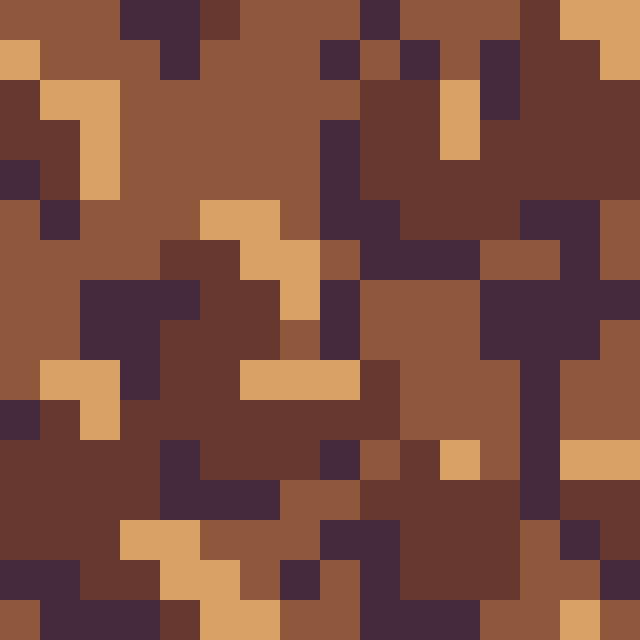
Write a Shadertoy shader that draws this texture.

```glsl
#define GRID 16.0
#define STONE_TILES vec2(4.0, 3.0)
#define STONE_MIN 1.0
#define STONE_MAX 2.25
#define SHEAR 0.3
#define NOISE_TILES 5.0
#define CRACK_WIDTH 0.07
#define RIM_COVER 0.62
#define SOIL vec3(0.56, 0.34, 0.23)
#define SHADOW vec3(0.27, 0.16, 0.24)
#define STONE vec3(0.40, 0.22, 0.19)
#define LIGHT vec3(0.85, 0.63, 0.40)

float hash(vec2 p) {
    return fract(sin(dot(p, vec2(127.1, 311.7))) * 43758.5453);
}

// Tiling value noise over the block grid
float noise(vec2 cell, float seed) {
    vec2 p = (cell + 0.5) / GRID * NOISE_TILES;
    vec2 i = floor(p);
    vec2 f = smoothstep(0.0, 1.0, p - i);
    vec2 a = mod(i, NOISE_TILES) + seed;
    vec2 b = mod(i + 1.0, NOISE_TILES) + seed;
    return mix(mix(hash(a), hash(vec2(b.x, a.y)), f.x),
               mix(hash(vec2(a.x, b.y)), hash(b), f.x), f.y);
}

// True when a block belongs to one of the jittered, slanted stones
bool inStone(vec2 cell) {
    vec2 spacing = GRID / STONE_TILES;
    for (float y = 0.0; y < STONE_TILES.y; y++) {
        for (float x = 0.0; x < STONE_TILES.x; x++) {
            vec2 id = vec2(x, y);
            vec2 jitter = vec2(hash(id + 3.7), hash(id + 17.3));
            vec2 center = (id + 0.1 + 0.8 * jitter) * spacing;
            center.y += mod(x, 2.0) * 0.5 * spacing.y;
            vec2 d = mod(cell + 0.5 - center + 0.5 * GRID, GRID) - 0.5 * GRID;
            d.y += SHEAR * d.x;
            float radius = mix(STONE_MIN, STONE_MAX, hash(id + 41.9));
            if (length(d) < radius) return true;
        }
    }
    return false;
}

// Stones lit from the upper right, shaded at the lower left
vec3 blockColor(vec2 cell) {
    bool nextInside = inStone(cell + 1.0);
    if (inStone(cell)) {
        bool rim = !nextInside && noise(cell, 23.0) < RIM_COVER;
        return rim ? LIGHT : STONE;
    }
    bool shade = nextInside && noise(cell, 59.0) > 0.35;
    bool crack = abs(noise(cell, 7.0) - 0.5) < CRACK_WIDTH;
    return shade || crack ? SHADOW : SOIL;
}

void mainImage(out vec4 fragColor, in vec2 fragCoord) {
    // Four samples smooth block edges that fall inside a pixel
    vec3 color = vec3(0.0);
    for (int i = 0; i < 4; i++) {
        vec2 offset = vec2(i % 2, i / 2) * 0.5 - 0.25;
        vec2 uv = (fragCoord + offset) / iResolution.xy;
        color += 0.25 * blockColor(floor(uv * GRID));
    }
    fragColor = vec4(color, 1.0);
}
```
